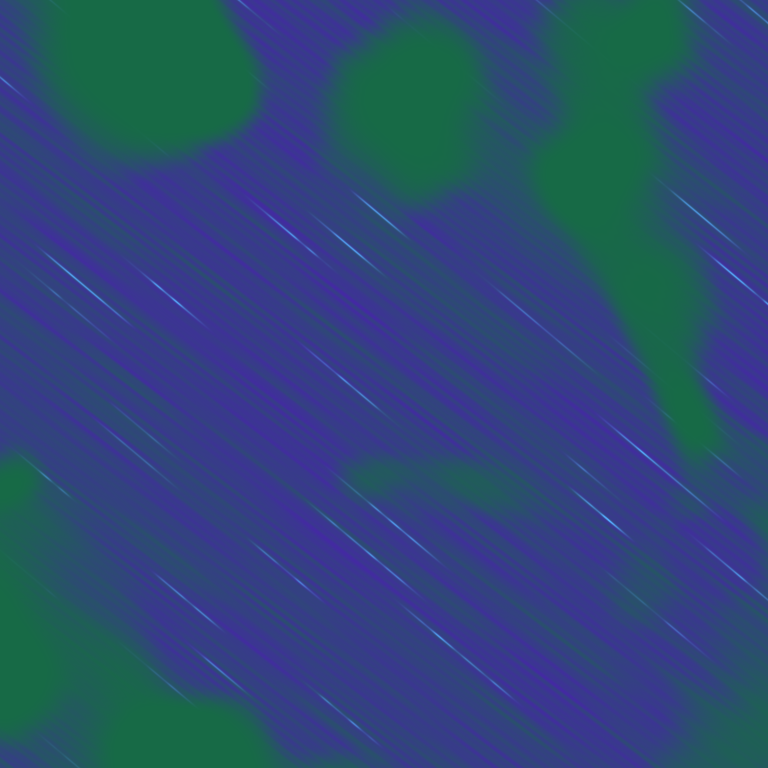
Write a WebGL 1 fragment shader that draws this texture.

```glsl
precision highp float;
// Soft green patches over blue-violet diagonal grain with thin bright streaks.
// One scalar (cloud mask times stretched noise) drives a green-to-violet ramp;
// the streaks are scattered in jittered cells along the grain direction.

uniform vec2 u_resolution;

const vec3 GREEN = vec3(0.09, 0.415, 0.275);
const vec3 VIOLET = vec3(0.27, 0.155, 0.65);
const vec3 SKY = vec3(0.33, 0.66, 0.98);
const float TAU = 6.2831853;
const float GRAIN_ANGLE = 0.65;

float hash(vec2 cell) {
  return fract(sin(dot(cell, vec2(127.1, 311.7))) * 43758.545);
}

float valueNoise(vec2 p) {
  vec2 i = floor(p);
  vec2 f = fract(p);
  f = f * f * f * (f * (f * 6.0 - 15.0) + 10.0);
  float low = mix(hash(i), hash(i + vec2(1.0, 0.0)), f.x);
  float high = mix(hash(i + vec2(0.0, 1.0)), hash(i + vec2(1.0, 1.0)), f.x);
  return mix(low, high, f.y);
}

// Coordinates along (x) and across (y) a direction that falls to the right.
vec2 alongAcross(vec2 p, float angle) {
  float c = cos(angle);
  float s = sin(angle);
  return vec2(c * p.x - s * p.y, s * p.x + c * p.y);
}

// Soft patches, denser near the top and bottom edges.
float patchMask(vec2 p) {
  vec2 q = alongAcross(p, 1.1) * 4.6 + 17.0;
  q += 0.5 * vec2(valueNoise(q + 31.0), valueNoise(q + 57.0));
  float cloud = 0.7 * valueNoise(q) + 0.3 * valueNoise(q * 2.1 + 9.0);
  cloud += 0.09 * cos(TAU * p.y);
  return smoothstep(0.60, 0.85, cloud);
}

// Fine lines plus broad bands, both stretched along the grain.
float grain(vec2 g) {
  float fine = valueNoise(g * vec2(6.0, 210.0) + 40.0) - 0.5;
  float broad = valueNoise(g * vec2(6.0, 42.0) + 80.0) - 0.5;
  float wobble = 2.0 * valueNoise(g * vec2(3.0, 12.0));
  float lines = sin(TAU * g.y / 0.0095 + wobble);
  return 0.25 * fine + 0.30 * broad + 0.06 * lines;
}

// Thin tapered dashes, at most one per cell, slightly tilted to the grain.
float streaks(vec2 g, vec2 cellSize, float density) {
  float row = floor(g.y / cellSize.y);
  float shift = hash(vec2(row, 5.0)) * cellSize.x;
  float column = floor((g.x + shift) / cellSize.x);
  vec2 id = vec2(column, row);
  vec2 local = g + vec2(shift, 0.0) - (id + 0.5) * cellSize;
  float present = step(hash(id + 3.0), density);
  float strength = mix(0.35, 1.0, hash(id + 11.0));
  float halfLength = cellSize.x * mix(0.22, 0.48, hash(id + 23.0));
  float center = (hash(id + 37.0) - 0.5) * cellSize.y * 0.6;
  float offset = local.y - center + 0.05 * local.x;
  float line = exp(-pow(offset / 0.0013, 2.0));
  float taper = 1.0 - smoothstep(0.15, 1.0, abs(local.x) / halfLength);
  float breaks = mix(0.2, 1.0, valueNoise(vec2(g.x * 60.0, row)));
  return present * strength * line * taper * breaks;
}

void main() {
  vec2 p = gl_FragCoord.xy / u_resolution.y;
  vec2 g = alongAcross(p, GRAIN_ANGLE);

  float blue = 1.0 - patchMask(p);
  float tone = blue * clamp(0.68 + grain(g), 0.0, 1.0);
  vec3 color = mix(GREEN, VIOLET, tone);

  float glint = streaks(g, vec2(0.25, 0.05), 0.52);
  color = mix(color, SKY, clamp(glint * blue * 1.2, 0.0, 1.0));

  gl_FragColor = vec4(color, 1.0);
}
```
